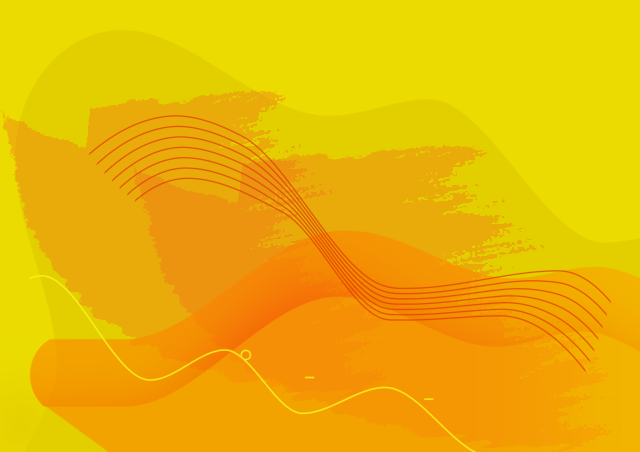
Give the GLSL for this background, as a WebGL 1 fragment shader.

```glsl
precision highp float;
// Flowing orange ribbon over yellow, with two dry brush strokes and fine curves.
// Wavy edges are sums of smooth rises; strokes are edge distances torn by noise.
// Layers are blended from back to front, in units of WIDTH across, y downward.
uniform vec2 u_resolution;

#define WIDTH 7.68
#define BRUSH_ALPHA 0.34
#define RIBBON_ALPHA 0.65
#define STREAK_TEAR 1.2
#define STREAK_SLOPE 0.22
#define STRAND_WIDTH 0.009
#define THREAD_WIDTH 0.013
#define STRANDS 7

const vec3 YELLOW = vec3(0.92, 0.86, 0.0);
const vec3 OCHRE = vec3(0.89, 0.81, 0.0);
const vec3 BRUSH_TINT = vec3(0.95, 0.40, 0.11);
const vec3 STRAND_RED = vec3(0.87, 0.22, 0.01);
const vec3 THREAD_YELLOW = vec3(0.98, 0.94, 0.10);

float hash(vec2 p) {
  vec3 q = fract(vec3(p.xyx) * 0.1031);
  q += dot(q, q.yzx + 33.33);
  return fract((q.x + q.y) * q.z);
}

float noise(vec2 p) {
  vec2 i = floor(p), f = fract(p);
  f = f * f * (3.0 - 2.0 * f);
  return mix(mix(hash(i), hash(i + vec2(1, 0)), f.x),
             mix(hash(i + vec2(0, 1)), hash(i + vec2(1, 1)), f.x), f.y);
}

// Smooth change of height by dy between x0 and x1
float rise(float x, float x0, float x1, float dy) {
  return dy * smoothstep(x0, x1, x);
}

float fill(float d, float px) { return smoothstep(-px, px, d); }

float stroke(float d, float width, float px) {
  return 1.0 - smoothstep(0.5 * width - 0.5 * px, 0.5 * width + px, abs(d));
}

// Large pale blob: positive inside
float blob(vec2 p) {
  float dome = 1.90 - 1.54 * sqrt(max(0.0, 1.0 - pow(min(p.x - 1.47, 0.0) / 1.29, 2.0)));
  float top = dome + rise(p.x, 1.47, 3.95, 1.03) - rise(p.x, 3.95, 5.15, 0.20)
            + rise(p.x, 5.15, 7.25, 1.72) - rise(p.x, 7.25, 8.1, 0.10);
  float left = 0.18 + rise(p.y, 1.9, 4.4, 0.50) - rise(p.y, 4.4, 6.0, 0.55);
  return min(p.y - top, p.x - left);
}

// Dry brush stroke: clean on the left, torn into streaks on the right
float brush(vec2 p, float px) {
  vec2 q = vec2(p.x, p.y + STREAK_SLOPE * p.x);
  float streak = noise(q * vec2(1.6, 11.0)) * 0.65 + noise(q * vec2(5.0, 34.0)) * 0.35 - 0.5;
  float grain = noise(p * 42.0) - 0.5;
  float rough = noise(q * vec2(5.0, 15.0)) - 0.5;
  float top = mix(1.36 + 0.44 * p.x, 1.355 - 0.07 * p.x, smoothstep(1.02, 1.09, p.x));
  float left = 0.05 + 0.22 * (p.y - 1.45);
  float bottom = 4.78 - 1.8 * exp(-0.875 * (p.x - 0.5));
  float bulge = (p.y - 2.2) / 0.25;
  float right = 3.15 + 0.7 * exp(-bulge * bulge) + rise(p.y, 2.5, 3.9, 1.2);
  float d = min(p.y - top + 0.12 * rough, p.x - left + 0.06 * rough);
  d = min(d, bottom - p.y + 0.16 * rough);
  d = min(d, right - p.x + STREAK_TEAR * streak + 0.35 * grain);
  return fill(d + 0.05 * grain, px);
}

// Heights of the outermost strands: x is the upper, y the lower
vec2 strandBounds(float x) {
  vec2 tail = max(vec2(2.13, 2.25) - x, 0.0), tip = max(x - vec2(6.7, 6.0), 0.0);
  float upper = 1.39 + rise(x, 2.1, 4.6, 1.0) + rise(x, 2.9, 4.8, 1.07) - rise(x, 4.9, 6.7, 0.21);
  float lower = 2.14 + rise(x, 2.25, 4.6, 0.85) + rise(x, 3.4, 4.7, 0.85) - rise(x, 4.9, 6.0, 0.05);
  return vec2(upper, lower) + vec2(0.41, 0.68) * tail * tail + vec2(0.95, 0.63) * tip * tip;
}

float threadHeight(float x) {
  return 3.31 + 1.6 * pow(max(0.5 - x, 0.0), 2.0) + rise(x, 0.5, 1.8, 1.25)
       - rise(x, 1.8, 2.7, 0.36) + rise(x, 2.7, 3.63, 0.76)
       - rise(x, 3.63, 4.62, 0.31) + rise(x, 4.62, 5.9, 0.83) - rise(x, 5.9, 6.6, 0.12);
}

void main() {
  float px = WIDTH / u_resolution.x;
  vec2 p = vec2(gl_FragCoord.x, u_resolution.y - gl_FragCoord.y) * px;

  // Ground, corner shade, blob and two overlapping strokes
  vec3 color = YELLOW - vec3(0.02, 0.04, 0.0) * exp(-4.0 * dot(p - vec2(0.25, 5.1), p - vec2(0.25, 5.1)));
  color = mix(color, OCHRE, fill(blob(p), px));
  color = mix(color, BRUSH_TINT, BRUSH_ALPHA * brush(p, px));
  color = mix(color, BRUSH_TINT, BRUSH_ALPHA * brush(vec2((p.x - 1.63) / 1.244 + 0.05, p.y - 0.66), px));

  // Ribbon shaded toward its lower edge, and the plain sheet below it
  float top = 4.07 - rise(p.x, 1.5, 4.1, 1.30) + rise(p.x, 4.2, 6.15, 0.57)
            - rise(p.x, 6.15, 7.15, 0.14) + rise(p.x, 7.15, 8.5, 0.40);
  float low = 4.88 - rise(p.x, 1.5, 4.05, 1.32) + rise(p.x, 4.05, 5.95, 0.60)
            - rise(p.x, 5.95, 7.0, 0.18) + rise(p.x, 7.0, 8.6, 0.62);
  float cap = 0.80 - 0.44 * sqrt(max(0.0, 1.0 - pow((p.y - 4.5) / 0.48, 2.0)));
  float depth = clamp((p.y - top) / (low - top), 0.0, 1.0);
  float core = exp(-pow((p.x - 3.2) / 1.2, 2.0));
  float green = 0.55 + rise(p.x, 5.5, 7.7, 0.10);
  float shaded = green - 0.11 * depth * depth - 0.10 * core * (0.4 + 0.6 * depth);
  float above = fill(low - p.y, px);
  float ribbon = fill(min(p.y - top, p.x - cap), px) * above;
  float sheet = fill(4.89 + 0.73 * (p.x - 0.57) - p.y, px) * (1.0 - above);
  color = mix(color, vec3(0.98, mix(green, shaded, above), 0.0), RIBBON_ALPHA * (ribbon + sheet));

  // Bundle of strands spread between two bounds
  vec2 bounds = strandBounds(p.x), slopes = (strandBounds(p.x + 0.01) - bounds) / 0.01;
  for (int i = 0; i < STRANDS; i++) {
    float t = float(i) / float(STRANDS - 1);
    float slope = mix(slopes.x, slopes.y, t);
    float d = (p.y - mix(bounds.x, bounds.y, t)) / sqrt(1.0 + slope * slope);
    float span = fill(min(p.x - mix(1.07, 1.62, t), mix(7.33, 7.03, t) - p.x), px);
    color = mix(color, STRAND_RED, 0.75 * span * stroke(d, STRAND_WIDTH, px));
  }

  // Bright thread with a ring and two dashes
  float y = threadHeight(p.x), slope = (threadHeight(p.x + 0.01) - y) / 0.01;
  float ringDistance = length(p - vec2(2.95, 4.26)) - 0.055;
  float thread = stroke((p.y - y) / sqrt(1.0 + slope * slope), THREAD_WIDTH, px);
  thread *= fill(min(p.x - 0.35, 6.13 - p.x), px) * fill(ringDistance, px);
  thread = max(thread, stroke(ringDistance, THREAD_WIDTH, px));
  for (int i = 0; i < 2; i++) {
    vec2 d = abs(p - vec2(3.715, 4.53) - float(i) * vec2(1.43, 0.26));
    thread = max(thread, stroke(d.y, THREAD_WIDTH, px) * fill(0.055 - d.x, px));
  }
  gl_FragColor = vec4(mix(color, THREAD_YELLOW, 0.9 * thread), 1.0);
}
```
